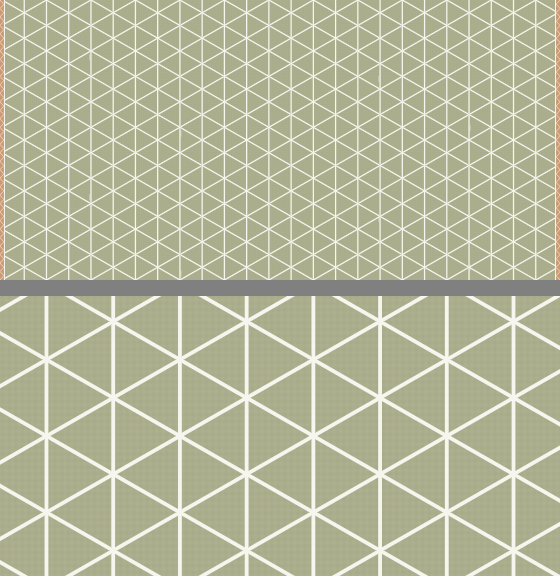
Top, the full canvas; bottom, a detail of the centre.
This pattern is drawn by a WebGL 2 fragment shader. Its source:

```glsl
#version 300 es
precision highp float;
// Pale triangular lattice on woven sage cloth, with narrow terracotta zigzag side borders.

uniform vec2 u_resolution;
out vec4 outColor;

// Smooth coverage of a stroke at distance d from its centre.
float stroke(float d, float halfWidth, float pixel) {
    return clamp((halfWidth - d) / pixel + 0.5, 0.0, 1.0);
}

// Distance to the nearest integer.
float toInteger(float v) {
    return abs(fract(v + 0.5) - 0.5);
}

void main() {
    // One unit is the side of a triangle: 11 rows from top to bottom.
    float pixel = 11.0 / u_resolution.y;
    vec2 p = vec2(gl_FragCoord.x - 0.5 * u_resolution.x,
                  u_resolution.y - gl_FragCoord.y) * pixel;
    float halfSpan = 0.5 * u_resolution.x * pixel;

    vec3 sage = vec3(0.67, 0.68, 0.55);
    vec3 cream = vec3(0.965, 0.965, 0.935);
    vec3 terracotta = vec3(0.80, 0.60, 0.45);

    // Fine weave, faded out when its threads are below pixel size.
    vec2 thread = sin(p * 6.2832 * 128.0 / 11.0);
    float weave = 0.006 * (thread.x + thread.y) * smoothstep(0.06, 0.03, pixel);
    vec3 color = sage + weave;

    // Three families of lattice lines.
    float column = p.x / 0.8737;
    float vertical = toInteger(column - 0.5) * 0.8737;
    float falling = toInteger(p.y - 0.5 * column - 0.25) * 0.868;
    float rising = toInteger(p.y + 0.5 * column + 0.25) * 0.868;
    float lattice = min(vertical, min(falling, rising));

    // Faint scuffs beside some vertical lines, repeating every 13 columns.
    float scuff = 0.0;
    for (int i = 0; i < 2; i++) {
        float k = float(i);
        vec2 q = p - vec2(-7.475 + 3.585 * k, 2.25 + 3.0 * k);
        float tile = floor(q.x / 11.358 + 0.5);
        q.x -= tile * 11.358;
        q.y -= tile * (0.85 - 1.08 * k);
        q.y -= 5.5 * floor(q.y / 5.5 + 0.5);
        float along = stroke(abs(q.y), 0.12, pixel);
        scuff = max(scuff, along * stroke(abs(q.x), 0.02, pixel));
    }
    color = mix(color, cream, 0.45 * scuff);
    color = mix(color, cream, stroke(lattice, 0.025, pixel));

    // Side borders with a small zigzag and a pale inner edge.
    float inset = halfSpan - abs(p.x);
    float zigzag = abs(inset - 0.3 * toInteger(p.y * 3.0)) / 1.345;
    vec3 border = mix(terracotta, cream, 0.7 * stroke(zigzag, 0.012, pixel));
    color = mix(color, border, stroke(inset, 0.155, pixel));
    color = mix(color, cream, stroke(abs(inset - 0.175), 0.02, pixel));

    outColor = vec4(color, 1.0);
}
```
